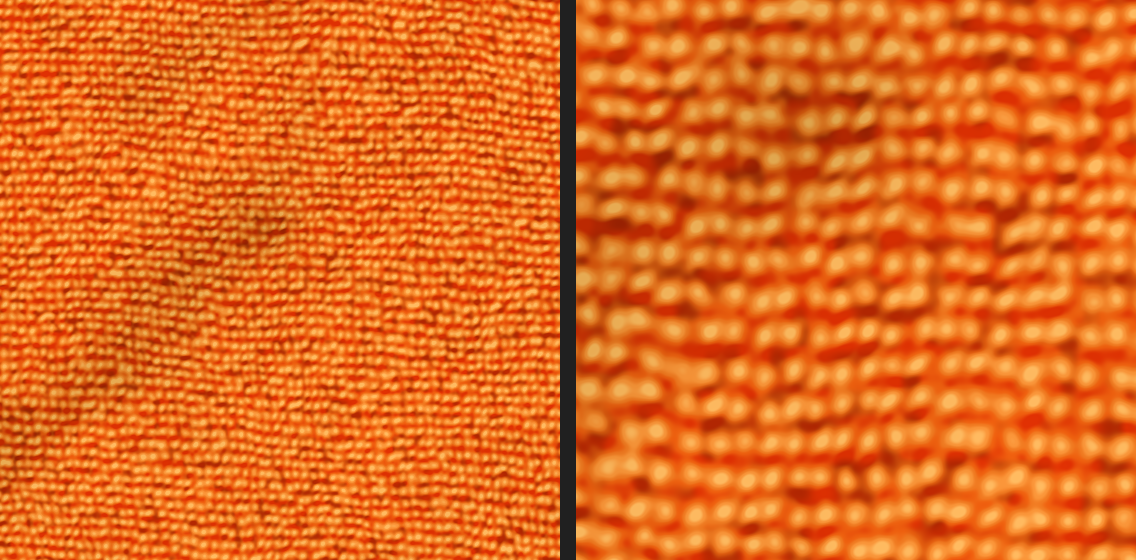
Left, the full canvas; right, a detail of the centre.
This texture is drawn by a WebGL 2 fragment shader. Its source:

```glsl
#version 300 es
precision highp float;
// Orange terry cloth: soft rounded loops in slightly tilted, wavering rows.
// Jittered Gaussian bumps with a shadow below each give a height that drives
// a colour ramp, and diagonal folds with slow noise shade the cloth.

uniform vec2 u_resolution;
out vec4 fragColor;

const vec2 LOOPS = vec2(60.0, 47.0);   // loops across, rows up
const float ROW_TILT = 0.055;
const float COLUMN_LEAN = 0.07;

vec2 hash2(vec2 p) {
    vec3 q = fract(vec3(p.xyx) * vec3(0.1031, 0.1030, 0.0973));
    q += dot(q, q.yzx + 33.33);
    return fract((q.xx + q.yz) * q.zy);
}

float noise(vec2 p) {
    vec2 i = floor(p), f = fract(p);
    f = f * f * (3.0 - 2.0 * f);
    float low = mix(hash2(i).x, hash2(i + vec2(1.0, 0.0)).x, f.x);
    float high = mix(hash2(i + vec2(0.0, 1.0)).x, hash2(i + 1.0).x, f.x);
    return mix(low, high, f.y);
}

float fbm(vec2 p) {
    float sum = 0.0, gain = 0.5;
    for (int i = 0; i < 4; i++) {
        sum += gain * noise(p);
        p = mat2(1.6, 1.2, -1.2, 1.6) * p + 7.3;
        gain *= 0.5;
    }
    return sum / 0.9375;
}

// Soft band around the segment a-b, 1 on its axis
float fold(vec2 p, vec2 a, vec2 b, float width) {
    vec2 ab = b - a;
    float t = clamp(dot(p - a, ab) / dot(ab, ab), 0.0, 1.0);
    float d = length(p - a - ab * t) / width;
    return exp(-d * d);
}

// Cloth coordinates: one unit per loop, bent by slow and fine waver
vec2 clothSpace(vec2 uv) {
    vec2 p = vec2(uv.x + COLUMN_LEAN * uv.y, uv.y + ROW_TILT * uv.x) * LOOPS;
    vec2 slow = vec2(noise(uv * 5.0), noise(uv * 5.0 + 31.0)) - 0.5;
    vec2 fine = vec2(noise(uv * 19.0 + 11.0), noise(uv * 19.0 + 57.0)) - 0.5;
    return p + slow * vec2(1.5, 1.1) + fine * vec2(0.55, 0.34);
}

// Sum of leaning elliptical bumps, each with a narrow shadow to its lower right
float loopHeight(vec2 p, float jitter) {
    vec2 cell = floor(p);
    float height = 0.0;
    for (int y = -1; y <= 1; y++) {
        for (int x = -1; x <= 1; x++) {
            vec2 id = cell + vec2(x, y);
            vec2 rnd = hash2(id + 100.0);
            vec2 shape = hash2(id + 311.0);
            vec2 d = p - id - 0.5 - (rnd - 0.5) * jitter;
            d.x -= d.y * mix(-0.1, 0.6, shape.x);
            float size = mix(0.88, 1.15, shape.y);
            vec2 s = d - vec2(0.17, -0.46);
            height += mix(0.86, 1.14, shape.x)
                    * exp(-(5.6 * d.x * d.x + 7.2 * d.y * d.y) * size);
            height -= mix(0.10, 0.42, shape.y)
                    * exp(-9.0 * s.x * s.x - 17.0 * s.y * s.y);
        }
    }
    return height;
}

vec3 clothColor(float h) {
    vec3 c = vec3(0.88, 0.19, 0.01);
    c = mix(c, vec3(0.94, 0.38, 0.06), smoothstep(0.02, 0.37, h));
    c = mix(c, vec3(0.945, 0.48, 0.13), smoothstep(0.34, 0.54, h));
    c = mix(c, vec3(0.98, 0.585, 0.225), smoothstep(0.52, 0.76, h));
    return mix(c, vec3(1.0, 0.73, 0.38), smoothstep(0.76, 1.05, h));
}

void main() {
    vec2 uv = gl_FragCoord.xy / u_resolution.y;

    // Broad light and shade
    vec2 bent = uv + 0.14 * (vec2(fbm(uv * 6.0), fbm(uv * 6.0 + 19.0)) - 0.5);
    float shade = 0.50 * fold(bent, vec2(0.0, 0.17), vec2(0.47, 0.60), 0.07);
    shade += 0.30 * fold(bent, vec2(0.24, 0.80), vec2(0.46, 1.0), 0.065);
    shade += 0.20 * fold(bent, vec2(0.46, 0.60), vec2(0.54, 0.82), 0.05);
    float glow = 0.6 * fold(bent, vec2(0.42, 0.08), vec2(0.68, 0.30), 0.13);
    glow += 0.5 * fold(bent, vec2(0.22, 0.58), vec2(0.50, 0.88), 0.06);
    float patches = fbm(uv * 15.0 + 43.0) - 0.5;
    shade = clamp(shade + 0.06 + 0.30 * patches, 0.0, 1.0);

    // Loops with fine fibre grain, flatter where the cloth catches the light
    float h = loopHeight(clothSpace(uv), 0.27) + 0.055;
    h = mix(h, 0.58, 0.10 * clamp(glow, 0.0, 1.0));
    h += 0.02 * glow - 0.03 * shade - 0.03 * patches;
    h += 0.24 * (noise(uv * 160.0) - 0.5);

    // Folds and the gaps between loops darken towards a brownish gold
    vec3 color = clothColor(h);
    float gap = 1.0 - smoothstep(0.1, 0.62, h);
    color *= mix(vec3(1.0), vec3(0.84, 0.86, 0.76), shade);
    color *= 1.0 - gap * (0.12 * shade + 0.20 * smoothstep(0.4, 0.9, noise(uv * 75.0 + 5.0)));
    color *= 1.0 + 0.02 * glow;
    fragColor = vec4(clamp(color, 0.0, 1.0), 1.0);
}
```
